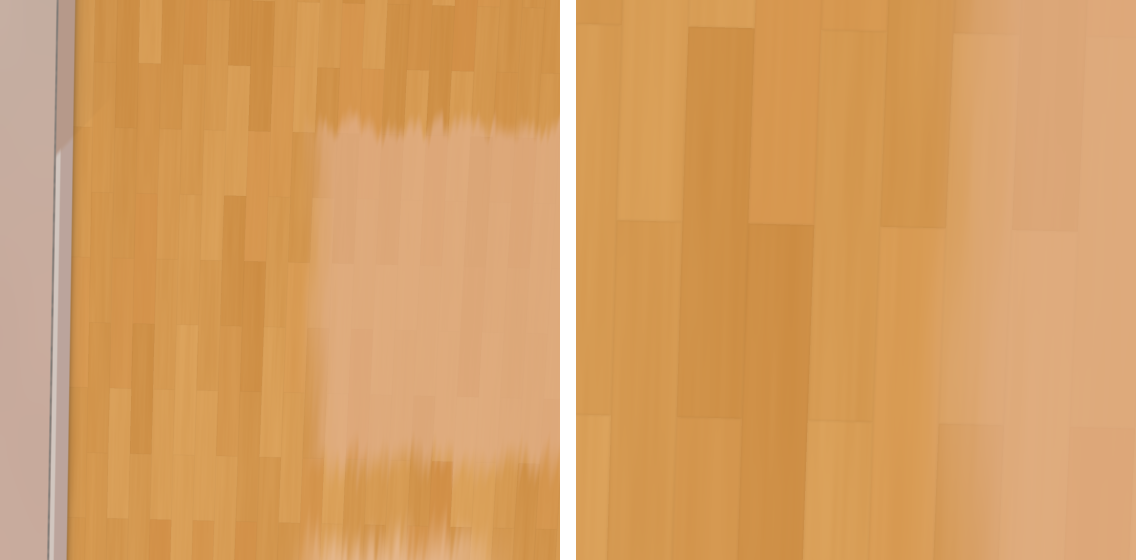
Left, the full canvas; right, a detail of the centre.
This texture is drawn by a WebGL 2 fragment shader. Its source:

```glsl
#version 300 es
precision highp float;
// A strip-wood floor beside a pale wall and skirting board, with window glare.
// Staggered planks come from a slightly sheared grid, toned by an integer hash;
// stretched value noise gives the grain and the streaked edges of the glare.
uniform vec2 u_resolution;
out vec4 outColor;

// Layout: x runs right, y runs down, both in canvas widths
const float PLANK_WIDTH = 0.0402;
const float PLANK_TAPER = 0.0020;   // narrowing of planks down the canvas
const float SEAM_ORIGIN = 0.250;
const float SEAM_LEAN = 0.0223;
const float HALF_PLANK = 0.1163;    // half a plank length, the stagger step
const float JOINT_SLOPE = 0.025;
const float SEAM_WIDTH = 0.0016;
const float GROOVE_TOP = 0.1029;    // wall groove and its lean
const float GROOVE_LEAN = 0.0170;
const float GROOVE_WIDTH = 0.0034;
const float FLOOR_TOP = 0.1345;     // left floor edge and its lean
const float FLOOR_LEAN = 0.0155;
const float LIGHT_BREAK = 0.28;     // height where light meets the board
const int SAMPLES = 3;

const vec3 WOOD_DARK = vec3(0.785, 0.530, 0.238);
const vec3 WOOD_LIGHT = vec3(0.872, 0.652, 0.375);
const vec3 WOOD_RED = vec3(0.835, 0.555, 0.275);
const vec3 GLARE = vec3(0.885, 0.695, 0.560);
const vec3 GLARE_LOW = vec3(0.910, 0.745, 0.610);
const vec3 WALL_COOL = vec3(0.770, 0.680, 0.630);
const vec3 WALL_WARM = vec3(0.785, 0.670, 0.615);
const vec3 BOARD_SHADE = vec3(0.715, 0.600, 0.540);
const vec3 BOARD_LIT = vec3(0.735, 0.645, 0.610);
const vec3 BOARD_RIM = vec3(0.820, 0.775, 0.750);
const vec3 GROOVE = vec3(0.490, 0.475, 0.460);

float hash(vec2 cell) {
    uvec2 q = uvec2(ivec2(floor(cell)) + 4096);
    uint h = q.x * 1597334677u ^ q.y * 3812015801u;
    h = (h ^ (h >> 15)) * 2246822519u;
    h = (h ^ (h >> 13)) * 3266489917u;
    return float((h ^ (h >> 16)) >> 8) / 16777216.0;
}

float noise(vec2 p) {
    vec2 i = floor(p), f = fract(p);
    f = f * f * (3.0 - 2.0 * f);
    return mix(mix(hash(i), hash(i + vec2(1, 0)), f.x),
               mix(hash(i + vec2(0, 1)), hash(i + vec2(1, 1)), f.x), f.y);
}

// Soft band of the given width centred on zero
float band(float d, float width, float aa) {
    return 1.0 - smoothstep(0.5 * width - aa, 0.5 * width + aa, abs(d));
}

vec3 planks(vec2 p) {
    float width = PLANK_WIDTH - PLANK_TAPER * p.y;
    float u = (p.x - SEAM_ORIGIN + SEAM_LEAN * p.y) / width;
    float column = floor(u);
    float row = (p.y - JOINT_SLOPE * (p.x - 0.39)) / HALF_PLANK;
    float along = 0.5 * (row + 1.0 - mod(column, 2.0));
    vec2 id = vec2(column, floor(along));

    float tone = 0.16 + 0.56 * hash(id) + 0.17 * p.y;
    tone += 0.16 * (noise(vec2(u * 3.5 + id.y * 17.0, p.y * 5.0)) - 0.5);
    tone += 0.12 * (noise(vec2(u * 13.0, p.y * 14.0 + id.y * 9.0)) - 0.5);
    vec3 wood = mix(WOOD_DARK, WOOD_LIGHT, clamp(tone, 0.0, 1.0));
    wood = mix(wood, WOOD_RED, 0.45 * smoothstep(0.6, 1.0, hash(id + 71.0)));

    // Faint seams along the sides and across the ends
    float side = (0.5 - abs(fract(u) - 0.5)) * width;
    float end = (0.5 - abs(fract(along) - 0.5)) * 2.0 * HALF_PLANK;
    float seam = 1.0 - smoothstep(0.0, SEAM_WIDTH, min(side, end));
    return wood * (1.0 - 0.025 * seam);
}

vec3 addGlare(vec3 wood, vec2 p) {
    float bend = p.x + 0.12 * (p.y - 0.23) * (p.x - 0.6);
    float streak = noise(vec2(bend * 75.0, p.y * 9.0));
    float fine = noise(vec2(bend * 170.0 + p.y * 14.0, p.y * 7.0));
    float ragged = 0.6 * streak + 0.4 * fine - 0.5;
    float left = smoothstep(0.525, 0.605, p.x + 0.025 * ragged);
    float top = smoothstep(0.205, 0.252, p.y + 0.075 * ragged);
    float bottom = 1.0 - smoothstep(0.785, 0.865, p.y + 0.075 * ragged);
    float window = left * top * bottom;
    float low = smoothstep(0.92, 1.02, p.y + 0.09 * ragged)
              * smoothstep(0.50, 0.60, p.x) * (1.0 - smoothstep(0.78, 0.94, p.x));
    vec3 color = mix(wood, GLARE, 0.68 * window);
    return mix(color, GLARE_LOW, 0.75 * low);
}

vec3 wallAndBoard(vec2 p, float groove, float aa) {
    vec3 wall = mix(WALL_COOL, WALL_WARM, smoothstep(0.0, 0.6, p.y));
    wall *= 1.0 + 0.018 * (noise(p * vec2(14.0, 5.0)) - 0.5);
    float lit = smoothstep(-0.008, 0.008, p.y - LIGHT_BREAK + 1.1 * (p.x - groove));
    vec3 board = mix(BOARD_SHADE, BOARD_LIT, lit);
    board = mix(board, BOARD_RIM, lit * band(p.x - groove - 0.006, 0.008, aa));
    vec3 color = mix(wall, board, smoothstep(-aa, aa, p.x - groove));
    float wear = 0.75 + 0.25 * noise(vec2(2.0, p.y * 130.0));
    return mix(color, GROOVE, wear * band(p.x - groove, GROOVE_WIDTH, aa));
}

void main() {
    vec2 pixel = 1.0 / u_resolution;
    vec2 p = gl_FragCoord.xy * pixel;
    p.y = 1.0 - p.y;
    float aa = pixel.x;

    // Supersample the plank edges
    vec3 wood = vec3(0.0);
    for (int i = 0; i < SAMPLES * SAMPLES; i++) {
        vec2 offset = (vec2(i % SAMPLES, i / SAMPLES) + 0.5) / float(SAMPLES) - 0.5;
        wood += planks(p + offset * pixel);
    }
    wood /= float(SAMPLES * SAMPLES);

    // Contact shadow and a faint diagonal ray beside the board
    float fromEdge = p.x - FLOOR_TOP + FLOOR_LEAN * p.y;
    wood *= 1.0 - 0.22 * exp(-max(fromEdge, 0.0) * 170.0) - 0.04 * exp(-max(fromEdge, 0.0) * 22.0);
    float ray = smoothstep(-0.004, 0.004, p.y - 0.245 + 1.06 * fromEdge);
    wood *= 1.0 + 0.025 * ray * (1.0 - smoothstep(0.03, 0.08, fromEdge));

    vec3 ground = addGlare(wood, p);
    vec3 wall = wallAndBoard(p, GROOVE_TOP - GROOVE_LEAN * p.y, aa);
    outColor = vec4(mix(wall, ground, smoothstep(-aa, aa, fromEdge)), 1.0);
}
```
